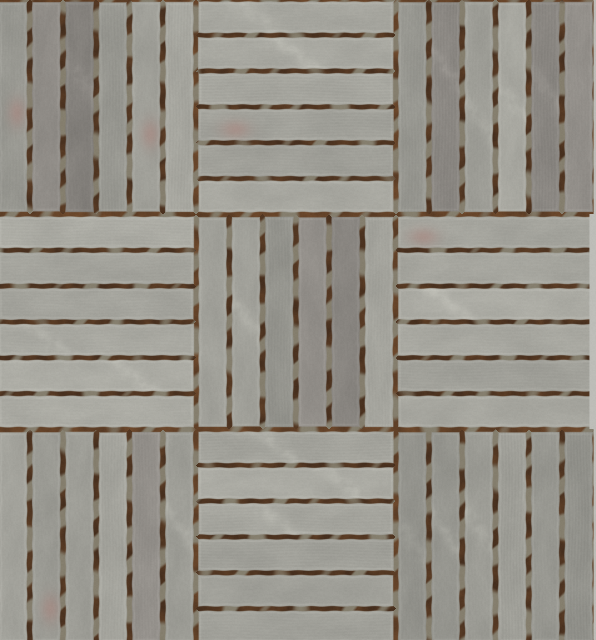
Give the GLSL for this texture, as a Shadertoy shader.

```glsl
// Basket-weave mosaic: 3 by 3 blocks of six grey stone strips over brown, broken grout.

const float TAU = 6.2831853;
const float STRIPS = 6.0;
const vec2 CANVAS = vec2(0.93, 1.0);
const vec2 BLOCK = vec2(0.3115, 0.336);
const vec2 ORIGIN = vec2(-0.0056, -0.001);

const vec3 STONE_TINT = vec3(1.0, 0.998, 0.955);
const vec3 DARK_TINT = vec3(1.0, 0.975, 0.94);
const vec3 ROSE = vec3(0.66, 0.53, 0.50);
const vec3 GROUT_DARK = vec3(0.27, 0.18, 0.115);
const vec3 GROUT_RUST = vec3(0.45, 0.30, 0.18);
const vec3 GROUT_PALE = vec3(0.52, 0.495, 0.43);
const vec3 BACKING = vec3(0.74, 0.74, 0.72);

float hash(vec2 p) {
    vec3 q = fract(p.xyx * vec3(0.1031, 0.1030, 0.0973));
    q += dot(q, q.yzx + 33.33);
    return fract((q.x + q.y) * q.z);
}

// Distance to the nearest scattered cell point
float cellular(vec2 p) {
    vec2 cell = floor(p);
    float nearest = 2.0;
    for (int y = -1; y <= 1; y++)
    for (int x = -1; x <= 1; x++) {
        vec2 c = cell + vec2(x, y);
        vec2 point = c + vec2(hash(c), hash(c + 57.3));
        nearest = min(nearest, length(point - p));
    }
    return nearest;
}

// Layered, bent sines in about -1..1
float cloud(vec2 p) {
    float sum = 0.0, amp = 0.55;
    for (int i = 0; i < 4; i++) {
        p = mat2(0.8, 0.6, -0.6, 0.8) * p * 1.7 + 1.3;
        sum += amp * sin(p.x + 1.4 * sin(p.y));
        amp *= 0.55;
    }
    return sum;
}

float boxDistance(vec2 p, vec2 halfSize) {
    vec2 d = abs(p) - halfSize;
    return length(max(d, 0.0)) + min(max(d.x, d.y), 0.0);
}

// Grout broken into dashes; run follows the joint, side crosses it
vec3 grout(float run, float side, bool upright, bool seam) {
    float wave = sin(run * TAU * 16.0 + side * 47.0 + 0.8 * sin(run * 37.0 + side * 90.0));
    float bias = upright ? 0.0 : 0.6;
    float dash = smoothstep(-0.45, 0.35, wave + bias + 0.3 * sin(run * 71.0 + side * 31.0));
    float rust = seam ? 0.65 : 0.22;
    rust += 0.25 * cloud(vec2(run, side) * 60.0);
    vec3 brown = mix(GROUT_DARK, GROUT_RUST, clamp(rust, 0.0, 1.0));
    return mix(GROUT_PALE, brown, dash);
}

// q.x crosses the strip and q.y follows it
vec3 stone(vec2 q, vec2 id, bool upright, vec2 halfSize) {
    float pick = hash(id + 3.7);
    float tone = upright ? 0.61 : 0.648;
    tone += (hash(id) - 0.5) * (upright ? 0.085 : 0.05);
    float dark = upright ? step(0.85, pick) : 0.0;
    tone -= 0.075 * dark;

    // Soft clouds, sawn lines along the strip, and fine mottling
    vec2 shift = 9.0 * vec2(hash(id + 11.0), hash(id + 23.0));
    tone += 0.016 * cloud(q * vec2(45.0, 20.0) + shift);
    tone += 0.008 * sin(q.x * 1300.0 + 2.0 * sin(q.y * 25.0 + shift.x)) * hash(id + 5.0);
    tone += 0.014 * (cellular(q * vec2(260.0, 110.0) + shift) - 0.5);

    // Occasional pale slanting vein
    float slant = q.y - 1.3 * q.x - 0.16 * (hash(id + 41.0) - 0.5);
    float vein = exp(-pow(slant / 0.018, 2.0)) * step(0.72, hash(id + 19.0));
    tone += 0.055 * vein * (0.6 + 0.4 * cloud(q * 90.0 + shift));
    vec3 color = tone * mix(STONE_TINT, DARK_TINT, dark);

    // Rare rose stain
    vec2 spot = (q - halfSize * vec2(0.3, 1.5 * (hash(id + 67.0) - 0.5))) / vec2(0.014, 0.022);
    float stain = exp(-dot(spot, spot)) * step(0.90, hash(id + 83.0));
    return mix(color, ROSE, 0.6 * stain);
}

void mainImage(out vec4 fragColor, in vec2 fragCoord) {
    vec2 uv = fragCoord / iResolution.xy;
    vec2 p = vec2(uv.x, 1.0 - uv.y) * CANVAS;
    float soft = max(0.0013, 0.8 / iResolution.y);

    // Alternate upright and level blocks
    vec2 grid = (p - ORIGIN) / BLOCK;
    vec2 block = floor(grid);
    vec2 local = fract(grid);
    bool upright = mod(block.x + block.y, 2.0) < 0.5;
    vec2 size = upright ? BLOCK : BLOCK.yx;
    local = upright ? local : local.yx;

    // Strip space, measured from the strip centre
    float strip = floor(local.x * STRIPS);
    vec2 cell = size * vec2(1.0 / STRIPS, 1.0);
    vec2 q = (vec2(fract(local.x * STRIPS), local.y) - 0.5) * cell;
    vec2 id = block * vec2(17.0, 31.0) + vec2(strip, 7.0);
    float gap = upright ? 0.0084 : 0.0072;
    vec2 halfSize = 0.5 * (cell - gap);
    float edge = boxDistance(q, halfSize) + 0.0005 * sin(q.y * 190.0 + strip * 2.4);

    // Choose the joint nearest to this point
    vec2 outside = abs(q) - halfSize;
    bool atEnd = outside.y > outside.x;
    bool uprightJoint = upright != atEnd;
    vec2 joint = uprightJoint ? p.yx : p;
    float rim = abs(local.x - 0.5) * STRIPS;
    bool seam = atEnd || rim > STRIPS * 0.5 - 0.2;
    vec3 color = grout(joint.x, joint.y, uprightJoint, seam);

    // Stone with a faint worn rim
    vec3 face = stone(q, id, upright, halfSize);
    face += 0.03 * exp(-pow((edge + 0.003) / 0.0016, 2.0));
    color = mix(face, color, smoothstep(-soft, soft, edge));

    // Pale backing at the right border
    float border = upright ? 0.996 : 0.989;
    color = mix(color, BACKING, smoothstep(-soft, soft, uv.x - border));
    color += 0.012 * (hash(floor(p * 512.0)) - 0.5);
    fragColor = vec4(clamp(color, 0.0, 1.0), 1.0);
}
```
